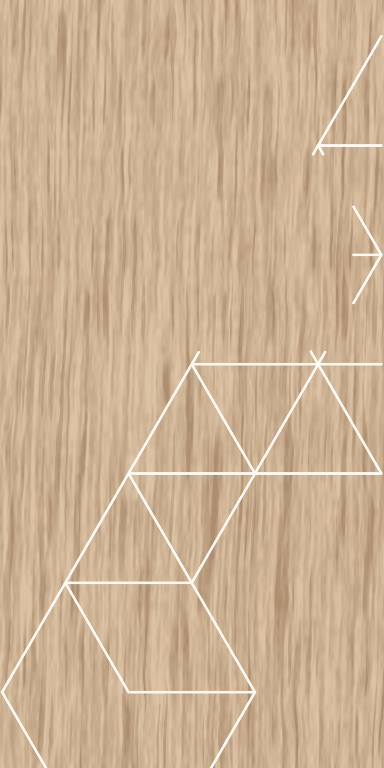
Write a Shadertoy shader that draws this texture.

```glsl
// Pale oak veneer overlaid with thin white strokes on a triangular lattice.
// Grain is stretched value noise with a slight lean and wandering fibres.
// Strokes are segments in three lattice directions, merged by distance.

const float SIDE = 0.3292;                    // lattice edge, canvas width = 1
const vec2 LATTICE_ORIGIN = vec2(0.0055, 0.1975);
const vec2 EAST = vec2(SIDE, 0.0);
const vec2 NORTH_EAST = vec2(0.5 * SIDE, 0.2847);
const vec2 NORTH_WEST = NORTH_EAST - EAST;
const float HALF_WIDTH = 0.0034;

const vec3 WOOD_MID = vec3(0.795, 0.685, 0.567);
const vec3 WOOD_STEP = vec3(0.040, 0.044, 0.045);
const vec3 STROKE_COLOR = vec3(0.995, 0.985, 0.96);

// Each stroke: lattice start (i, j) and length in lattice edges.
const vec3 ACROSS[6] = vec3[6](
    vec3(1.0, 0.0, 1.0), vec3(0.0, 1.0, 1.0), vec3(0.0, 2.0, 2.0),
    vec3(0.0, 3.0, 1.5), vec3(0.78, 4.0, 0.22), vec3(0.0, 5.0, 0.5));
const vec3 RISING[5] = vec3[5](
    vec3(0.0, 0.0, 3.11), vec3(2.0, -0.7, 0.7), vec3(1.0, 1.0, 2.11),
    vec3(1.0, 3.56, 0.44), vec3(0.0, 4.92, 1.08));
const vec3 FALLING[7] = vec3[7](
    vec3(0.7, -0.7, 0.7), vec3(1.0, 0.0, 1.0), vec3(2.0, 0.0, 2.0),
    vec3(1.0, 2.0, 1.0), vec3(2.0, 2.0, 1.115), vec3(1.0, 4.0, 0.44),
    vec3(0.08, 4.92, 0.08));

float hash(vec2 cell) {
    vec3 h = fract(vec3(cell.xyx) * 0.1031);
    h += dot(h, h.yzx + 33.33);
    return fract((h.x + h.y) * h.z);
}

float noise(vec2 p) {
    vec2 cell = floor(p), f = fract(p);
    f = f * f * (3.0 - 2.0 * f);
    float low = mix(hash(cell), hash(cell + vec2(1, 0)), f.x);
    float high = mix(hash(cell + vec2(0, 1)), hash(cell + vec2(1, 1)), f.x);
    return mix(low, high, f.y);
}

float band(float x, float center, float width) {
    float d = (x - center) / width;
    return exp(-d * d);
}

float strokeDistance(vec2 p, vec3 stroke, vec2 direction) {
    vec2 start = LATTICE_ORIGIN + stroke.x * EAST + stroke.y * NORTH_EAST;
    vec2 along = direction * stroke.z;
    vec2 rel = p - start;
    float t = clamp(dot(rel, along) / dot(along, along), 0.0, 1.0);
    return length(rel - along * t);
}

float latticeDistance(vec2 p) {
    float d = 10.0;
    for (int k = 0; k < 6; k++) d = min(d, strokeDistance(p, ACROSS[k], EAST));
    for (int k = 0; k < 5; k++) d = min(d, strokeDistance(p, RISING[k], NORTH_EAST));
    for (int k = 0; k < 7; k++) d = min(d, strokeDistance(p, FALLING[k], NORTH_WEST));
    return d;
}

// Signed tone of the timber: about -3 for pores, +2 for pale fibres.
float grainTone(vec2 p) {
    vec2 g = p + vec2(1.0 - 0.025 * p.y, 1.0);
    g.x += 0.020 * (noise(g * vec2(4.0, 2.2)) - 0.5);
    g.x += 0.006 * (noise(g * vec2(16.0, 12.0) + 31.0) - 0.5);

    // Fibres from broad to fine, then grit
    float tone = 0.5 * (noise(g * vec2(30.0, 1.8) + 7.0) - 0.5);
    tone += 1.7 * (noise(g * vec2(98.0, 3.5) + 19.0) - 0.5);
    tone += 2.4 * (noise(g * vec2(150.0, 9.0) + 43.0) - 0.5);
    tone += 1.3 * (noise(g * vec2(190.0, 45.0) + 83.0) - 0.5);

    // Long narrow dark pores
    float pore = smoothstep(0.60, 0.84, noise(g * vec2(112.0, 5.5) + 61.0));
    tone += 0.4 - 2.1 * pore;

    // Broad pale and dark growth bands
    tone += 0.25 * band(p.x, 0.44, 0.07) + 0.15 * band(p.x, 0.08, 0.12);
    tone -= 0.25 * band(p.x, 0.74, 0.06) + 0.15 * band(p.x, 0.92, 0.06);
    return tone;
}

void mainImage(out vec4 fragColor, in vec2 fragCoord) {
    vec2 p = fragCoord / iResolution.xy * vec2(1.0, 2.0);
    float pixel = 1.0 / iResolution.x;

    vec3 color = WOOD_MID + WOOD_STEP * clamp(grainTone(p), -3.0, 1.8);

    float edge = latticeDistance(p) - HALF_WIDTH;
    float ink = 1.0 - smoothstep(-0.5 * pixel, 0.5 * pixel, edge);
    fragColor = vec4(mix(color, STROKE_COLOR, ink), 1.0);
}
```
